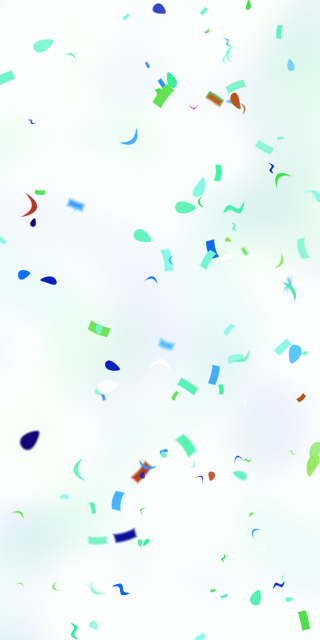
Write a WebGL 1 fragment shader that draws this background.

```glsl
precision highp float;

uniform vec2 u_resolution;

#define PIECES 125
#define SEED 17.0
#define MIN_LENGTH 0.009
#define MAX_LENGTH 0.036
#define MAX_BLUR 0.010
#define RECT_SHARE 0.30
#define LEAF_SHARE 0.60
#define ARC_SHARE 0.91
#define GLOW_SCALE 2.6
#define GLOW_STRENGTH 0.10

const float TAU = 6.2831853;

vec4 hash4(float n) {
  vec4 p = fract(n * vec4(0.1031, 0.1030, 0.0973, 0.1099));
  p += dot(p, p.wzxy + 33.33);
  return fract((p.xxyz + p.yzzw) * p.zywx);
}

float cornerSlope(vec2 cell, vec2 offset) {
  float angle = TAU * hash4(dot(cell, vec2(1.0, 57.0)) + 211.0).x;
  return dot(vec2(cos(angle), sin(angle)), offset);
}

float gradientNoise(vec2 p) {
  vec2 i = floor(p), f = fract(p);
  vec2 u = f * f * f * (f * (f * 6.0 - 15.0) + 10.0);
  vec2 e = vec2(1.0, 0.0);
  return mix(
    mix(cornerSlope(i, f), cornerSlope(i + e, f - e), u.x),
    mix(cornerSlope(i + e.yx, f - e.yx), cornerSlope(i + 1.0, f - 1.0), u.x), u.y);
}

float boxDistance(vec2 p, vec2 halfSize) {
  vec2 q = abs(p) - halfSize;
  return length(max(q, 0.0)) + min(max(q.x, q.y), 0.0);
}

float ellipseDistance(vec2 p, vec2 radii) {
  float k = length(p / radii);
  return k * (k - 1.0) / max(length(p / (radii * radii)), 0.0001);
}

// Near-white paper with faint cool glows
vec3 backdrop(vec2 p) {
  vec2 q = p * GLOW_SCALE;
  vec3 glow = vec3(gradientNoise(q + 3.7), gradientNoise(q + 19.3), gradientNoise(q + 41.1));
  glow = smoothstep(-0.1, 0.65, glow);
  vec3 shade = glow.x * vec3(1.0, 0.2, 0.4)
             + glow.y * vec3(0.8, 0.6, 0.1)
             + glow.z * vec3(0.6, 0.0, 0.6);
  return vec3(0.995, 1.0, 1.0) - GLOW_STRENGTH * shade;
}

// Mostly mint and green, some blue, a few dark or warm accents
vec3 pieceColor(float pick, float t) {
  if (pick < 0.45) return mix(vec3(0.22, 0.93, 0.60), vec3(0.58, 0.98, 0.94), t);
  if (pick < 0.69) return mix(vec3(0.10, 0.85, 0.22), vec3(0.60, 0.92, 0.40), t);
  if (pick < 0.83) return mix(vec3(0.02, 0.38, 0.98), vec3(0.38, 0.82, 1.00), t);
  if (pick < 0.88) return mix(vec3(0.08, 0.00, 0.42), vec3(0.00, 0.18, 0.92), t);
  if (pick < 0.95) return mix(vec3(0.70, 0.04, 0.10), vec3(0.74, 0.52, 0.10), t);
  if (pick < 0.96) return vec3(0.85, 0.02, 0.92);
  return vec3(1.0);
}

// Signed distance to a curled rectangle, leaf, arc or wave
float pieceDistance(vec2 p, float halfLength, float kind, float vary) {
  float x = clamp(p.x / halfLength, -1.2, 1.2);
  float bend = mix(-0.2, 0.2, vary);
  float ratio = mix(0.36, 0.48, vary);
  if (kind > ARC_SHARE) {
    p.y += 0.25 * halfLength * sin(4.0 * x);
    ratio = 0.24;
  } else if (kind > LEAF_SHARE) {
    bend = mix(0.35, 0.85, vary);
    ratio = mix(0.17, 0.24, vary);
  } else if (kind > RECT_SHARE) {
    ratio = mix(0.42, 0.72, vary) * (1.0 + 0.4 * x);
  }
  p.y -= bend * halfLength * (x * x - 0.33);
  vec2 halfSize = halfLength * vec2(1.0, ratio);
  float d = kind < RECT_SHARE ? boxDistance(p, halfSize) : ellipseDistance(p, halfSize);
  return d / sqrt(1.0 + 4.0 * bend * bend * x * x);
}

void main() {
  vec2 uv = gl_FragCoord.xy / u_resolution.x;
  vec2 canvas = vec2(1.0, u_resolution.y / u_resolution.x);
  float pixel = 1.0 / u_resolution.x;
  vec3 color = backdrop(uv);

  // Scattered confetti, painted back to front
  for (int i = 0; i < PIECES; i++) {
    float id = float(i) * 3.0 + SEED;
    vec4 place = hash4(id);
    vec2 p = uv - place.xy * canvas;
    if (dot(p, p) > 4.0 * MAX_LENGTH * MAX_LENGTH) continue;

    vec4 form = hash4(id + 1.0);
    vec4 tone = hash4(id + 2.0);
    float angle = TAU * place.z;
    float c = cos(angle), s = sin(angle);
    p = vec2(c * p.x + s * p.y, c * p.y - s * p.x);

    float halfLength = mix(MIN_LENGTH, MAX_LENGTH, pow(place.w, 1.4));
    float d = pieceDistance(p, halfLength, form.x, form.y);
    float soft = max(0.8 * pixel, MAX_BLUR * pow(form.z, 5.0));
    float opacity = mix(0.75, 1.0, smoothstep(0.0, 0.4, tone.z));
    float cover = opacity * (1.0 - smoothstep(-soft, soft, d));
    color = mix(color, pieceColor(tone.x, tone.y), cover);
  }
  gl_FragColor = vec4(color, 1.0);
}
```
